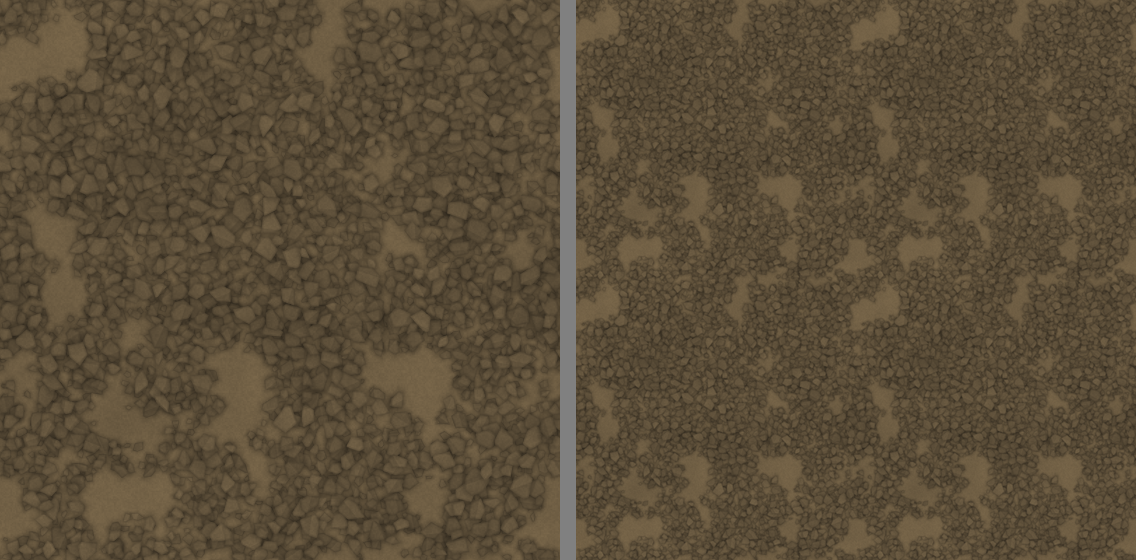
Left, the tile; right, the same tile 2 across and 2 down.
Write a Shadertoy shader that draws this texture.

```glsl
// Tiling ground of brown angular gravel heaped over bare packed sand.
#define SAND vec3(0.430, 0.364, 0.262)
#define STONE vec3(0.392, 0.333, 0.242)
#define LAYERS 4
#define SHADOW 0.165
#define SHADOW_REACH 0.42
#define BARE_LEVEL 0.31
#define PRESENCE 0.76
#define ROUNDING 0.05
#define GRAIN 0.12

const float TAU = 6.2831853;

vec3 hash3(vec3 p) {
    p = fract(p * vec3(0.1031, 0.1030, 0.0973));
    p += dot(p, p.yxz + 33.33);
    return fract((p.xxy + p.yxx) * p.zyx);
}

// Value noise that wraps after a whole number of cells
float tileNoise(vec2 uv, float cells, float seed) {
    vec2 p = uv * cells, i = floor(p), f = p - i;
    f = f * f * (3.0 - 2.0 * f);
    vec2 a = mod(i, cells), b = mod(i + 1.0, cells);
    float low = mix(hash3(vec3(a, seed)).x, hash3(vec3(b.x, a.y, seed)).x, f.x);
    float high = mix(hash3(vec3(a.x, b.y, seed)).x, hash3(vec3(b, seed)).x, f.x);
    return mix(low, high, f.y);
}

float gravelCover(vec2 uv) {
    return 0.55 * tileNoise(uv, 9.0, 3.0) + 0.45 * tileNoise(uv, 17.0, 5.0);
}

float smoothMax(float a, float b, float k) {
    float h = max(k - abs(a - b), 0.0) / k;
    return max(a, b) + h * h * k * 0.25;
}

// Signed distance to an irregular five-sided chunk with worn corners
float stoneDistance(vec2 p, float radius, vec3 id) {
    float d = length(p) - radius * 1.15;
    for (int k = 0; k < 5; k++) {
        vec3 h = hash3(id + vec3(17.0, 5.0, 11.0 * float(k) + 40.0));
        float angle = (float(k) + 0.75 * h.x) * TAU / 5.0;
        float side = radius * mix(0.58, 1.0, h.y);
        d = smoothMax(d, dot(p, vec2(cos(angle), sin(angle))) - side, ROUNDING);
    }
    return d;
}

// Face colour: one tone per stone, a tilted slope and a crease between two facets
vec3 stoneColor(vec2 p, float d, float radius, vec3 id, float blur) {
    vec3 h = hash3(id + vec3(71.0, 23.0, 9.0));
    float angle = h.x * TAU;
    vec2 slope = vec2(cos(angle), sin(angle));
    float crease = dot(p, slope) - radius * mix(0.0, 0.9, h.y);
    float tone = mix(0.91, 1.05, h.z);
    tone += 0.06 * dot(p, slope) / radius;
    tone -= 0.10 * smoothstep(-blur, blur, crease);
    tone *= 1.0 - 0.13 * smoothstep(-0.13, 0.0, d);
    return STONE * tone;
}

// Draw one wrapped grid of stones, each shading what lies below it
vec3 addStones(vec3 color, vec2 uv, float cells, float layer) {
    vec2 grid = uv * cells + 0.37 * layer;
    vec2 cell = floor(grid);
    float blur = 0.8 * cells / iResolution.y;
    for (int y = -1; y <= 1; y++) {
        for (int x = -1; x <= 1; x++) {
            vec2 here = cell + vec2(x, y);
            vec3 id = vec3(mod(here, cells), layer * 7.0 + 1.0);
            vec3 h = hash3(id);
            vec3 look = hash3(id + vec3(31.0, 57.0, 2.0));
            vec2 center = here + 0.2 + 0.6 * h.xy;
            float cover = gravelCover((center - 0.37 * layer) / cells);
            float room = cover - BARE_LEVEL + 0.08 * (look.y - 0.5);
            if (room < 0.0 || h.z > PRESENCE) continue;

            // Turn and squeeze the stone so that many are oblong
            float radius = mix(0.29, 0.60, look.x) * mix(0.7, 1.0, smoothstep(0.0, 0.1, room));
            float c = cos(look.z * TAU), s = sin(look.z * TAU);
            vec2 p = mat2(c, s, -s, c) * (grid - center);
            p.y *= mix(1.0, 1.45, look.y);
            float d = stoneDistance(p, radius, id);
            float fade = 1.0 - clamp(d / SHADOW_REACH, 0.0, 1.0);
            color *= 1.0 - SHADOW * fade * fade;
            vec3 face = stoneColor(p, d, radius, id, blur + 0.01);
            color = mix(face, color, smoothstep(-blur, blur, d));
        }
    }
    return color;
}

void mainImage(out vec4 fragColor, in vec2 fragCoord) {
    vec2 uv = fragCoord / iResolution.xy;

    // Bare sand with faint mottling
    vec3 color = SAND * (0.97 + 0.06 * tileNoise(uv, 24.0, 8.0));

    // Small chips first, then larger stones heaped on top
    for (int i = 0; i < LAYERS; i++) {
        float cells = i == 0 ? 46.0 : 32.0 - 2.0 * float(i);
        color = addStones(color, uv, cells, float(i));
    }

    // Broad light and dark areas, then gritty surface
    float broad = 0.6 * tileNoise(uv, 4.0, 12.0) + 0.4 * tileNoise(uv, 9.0, 15.0);
    color *= mix(0.93, 1.08, broad);
    float grit = 0.6 * tileNoise(uv, 400.0, 20.0) + 0.4 * tileNoise(uv, 190.0, 21.0);
    color *= 1.0 + GRAIN * (grit - 0.5);
    fragColor = vec4(color, 1.0);
}
```
